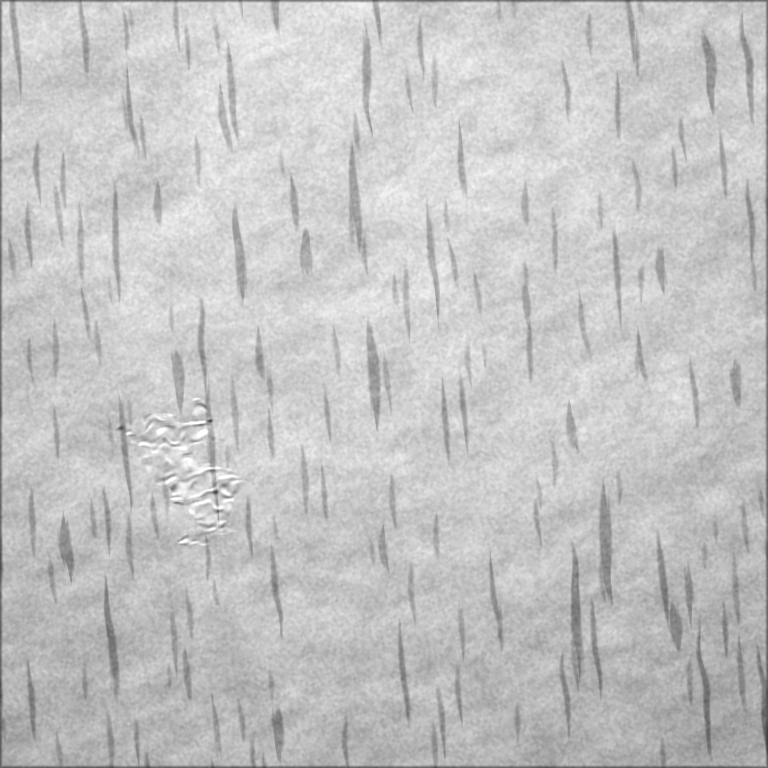
A WebGL 1 fragment shader for this texture:

```glsl
precision highp float;
// Pale grey wood surface with dark upright ray flecks, soft mottling and a small creased patch.
uniform vec2 u_resolution;

const float BASE_GREY = 0.817;
const float VERTICAL_FALLOFF = 0.14;
const float CORNER_FALLOFF = 0.19;
const float MOTTLE_STRENGTH = 0.16;
const float GRAIN_STRENGTH = 0.15;
const float GRAIN_FREQUENCY = 235.0;
const vec2 FLECK_CELLS = vec2(17.0, 5.5);
const float FLECK_CHANCE = 0.92;
const float FLECK_LEAN = 0.075;
const float FLECK_SOFTNESS = 0.0025;
const float FLECK_DEPTH = 0.22;
const vec2 CREASE_TOP = vec2(0.215, 0.440);
const vec2 CREASE_BOTTOM = vec2(0.270, 0.345);
const float CREASE_RADIUS = 0.046;
const float CREASE_STRENGTH = 0.46;
const float BORDER_WIDTH = 0.0045;

float hash(vec2 p) {
  vec3 q = fract(vec3(p.xyx) * 0.1031);
  q += dot(q, q.yzx + 33.33);
  return fract((q.x + q.y) * q.z);
}

float noise(vec2 p) {
  vec2 cell = floor(p);
  vec2 f = fract(p);
  f = f * f * (3.0 - 2.0 * f);
  return mix(mix(hash(cell), hash(cell + vec2(1.0, 0.0)), f.x),
             mix(hash(cell + vec2(0.0, 1.0)), hash(cell + 1.0), f.x), f.y);
}

vec2 rotate(vec2 p, float angle) {
  float c = cos(angle);
  float s = sin(angle);
  return vec2(c * p.x + s * p.y, c * p.y - s * p.x);
}

// Slanted, stretched cloudiness centred on zero
float mottle(vec2 uv) {
  vec2 p = rotate(uv, 0.36) + 3.0;
  float broad = noise(p * vec2(9.0, 17.0) + 31.0) - 0.5;
  float medium = noise(p * vec2(21.0, 42.0)) - 0.5;
  float fine = noise(p * vec2(46.0, 92.0) + 17.0) - 0.5;
  return 0.35 * broad + 0.55 * medium + 0.4 * fine;
}

// Two turned lattices overlap so that neither shows
float grain(vec2 uv) {
  vec2 p = uv * GRAIN_FREQUENCY;
  return 0.5 * (noise(rotate(p, 0.6) + 300.0) + noise(rotate(p, -0.5) * 1.17 + 500.0)) - 0.5;
}

// Leaning spindle with fibrous ends; d is the offset from its centre
float spindle(vec2 d, float halfLength, float halfWidth, float seed) {
  float wobble = noise(vec2(d.y * 24.0 + 40.0, seed * 91.0)) - 0.5;
  float across = d.x + FLECK_LEAN * (0.6 + 0.7 * seed) * d.y + 0.006 * wobble;
  float fibre = noise(vec2(across * 300.0 + 60.0, seed * 53.0)) - 0.5;
  float along = d.y / halfLength + 0.6 * fibre + 0.3 * (seed - 0.5);
  float taper = max(1.0 - along * along, -1.5);
  float edge = halfWidth * taper - abs(across);
  return smoothstep(-FLECK_SOFTNESS, FLECK_SOFTNESS, edge)
       * smoothstep(-0.2, 0.35, taper);
}

// Darkness of the scattered flecks, long ones first, then short faint ones
float flecks(vec2 uv) {
  float dark = 0.0;
  for (int layer = 0; layer < 2; layer++) {
    float level = float(layer);
    vec2 cells = FLECK_CELLS * (1.0 + 0.25 * level);
    vec2 home = floor(uv * cells);
    for (int j = -1; j <= 1; j++) {
      for (int i = -1; i <= 1; i++) {
        vec2 cell = home + vec2(float(i), float(j));
        vec2 key = cell + 20.0 + 71.0 * level;
        float chance = FLECK_CHANCE * (1.0 - 0.4 * level);
        float present = step(hash(key + 5.3), chance);
        vec2 centre = (cell + vec2(hash(key), hash(key + 11.7))) / cells;
        float size = hash(key + 23.1);
        float stout = pow(hash(key + 37.9), 4.0);
        float halfLength = mix(0.03, 0.098, size * size) * (1.0 - 0.45 * level);
        float halfWidth = mix(0.0027, 0.0042, size) + 0.0065 * stout * (1.0 - level);
        float depth = FLECK_DEPTH * mix(0.75, 1.0, size) * (1.0 - 0.3 * level);
        float mask = spindle(uv - centre, halfLength, halfWidth, hash(key + 49.5));
        dark = max(dark, present * depth * mask);
      }
    }
  }
  return dark;
}

// Embossed short ridges confined to a ragged slanting patch
float creases(vec2 uv) {
  vec2 axis = CREASE_BOTTOM - CREASE_TOP;
  vec2 d = uv - CREASE_TOP;
  float along = clamp(dot(d, axis) / dot(axis, axis), 0.0, 1.0);
  float ragged = 0.06 * (noise(uv * vec2(38.0, 75.0)) - 0.45);
  float reach = length(d - axis * along) + ragged;
  float mask = 1.0 - smoothstep(CREASE_RADIUS * 0.75, CREASE_RADIUS, reach);
  vec2 p = rotate(uv, 0.2) + 2.0;
  p.y += 0.012 * noise(uv * 70.0);
  vec2 stretch = vec2(75.0, 190.0);
  float relief = noise(p * stretch) - noise((p + vec2(0.001, 0.0045)) * stretch);
  return mask * (CREASE_STRENGTH * relief + 0.03);
}

void main() {
  vec2 uv = gl_FragCoord.xy / u_resolution;
  vec2 centred = uv - 0.5;

  // Uneven lighting and surface
  float grey = BASE_GREY + VERTICAL_FALLOFF * centred.y;
  grey -= CORNER_FALLOFF * dot(centred, centred);
  grey += MOTTLE_STRENGTH * mottle(uv);
  grey -= flecks(uv);
  grey += creases(uv);
  grey += GRAIN_STRENGTH * grain(uv);

  // Thin dark rim
  vec2 inset = min(uv, 1.0 - uv);
  float rim = min(inset.x, inset.y);
  grey *= mix(0.55, 1.0, smoothstep(0.0, BORDER_WIDTH, rim));
  gl_FragColor = vec4(vec3(clamp(grey, 0.0, 1.0)), 1.0);
}
```
